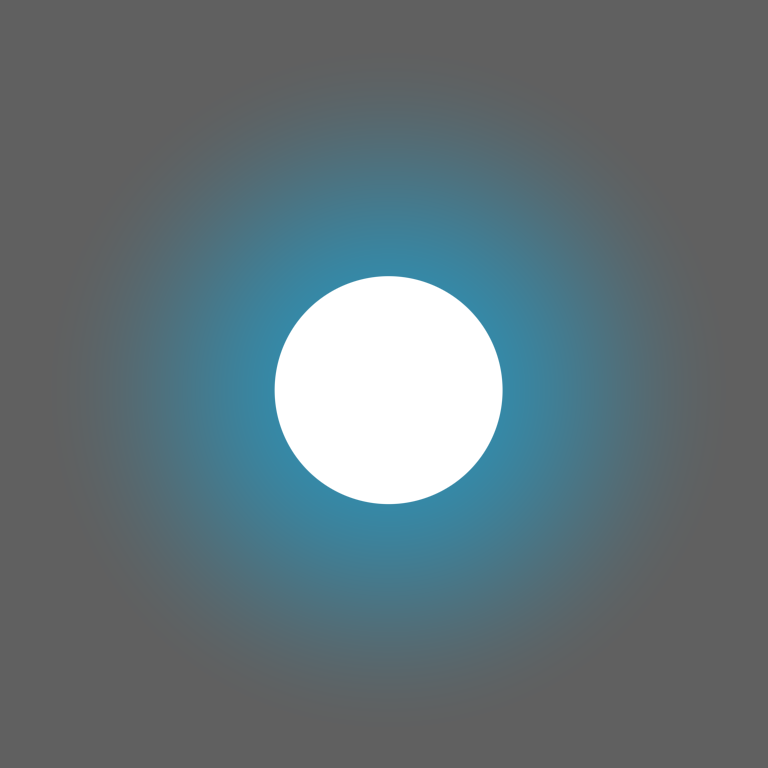
This background is drawn by a WebGL 1 fragment shader. Its source:

```glsl
precision highp float;

uniform vec2 u_resolution;

void main() {
  float shortSide = min(u_resolution.x, u_resolution.y);
  vec2 position = (gl_FragCoord.xy - 0.5 * u_resolution) / shortSide;
  float pixel = 1.0 / shortSide;
  float radius = length(position - vec2(0.006, -0.008));

  // Soft blue halo fading into the grey backdrop
  vec3 grey = vec3(0.376);
  vec3 haloBlue = vec3(0.181, 0.563, 0.701);
  float halo = 1.0 - smoothstep(0.05, 0.46, radius);
  vec3 color = mix(grey, haloBlue, halo);

  // White disc with a smooth edge
  float disc = 1.0 - smoothstep(-0.75 * pixel, 0.75 * pixel, radius - 0.1484);
  color = mix(color, vec3(1.0), disc);

  gl_FragColor = vec4(color, 1.0);
}
```
